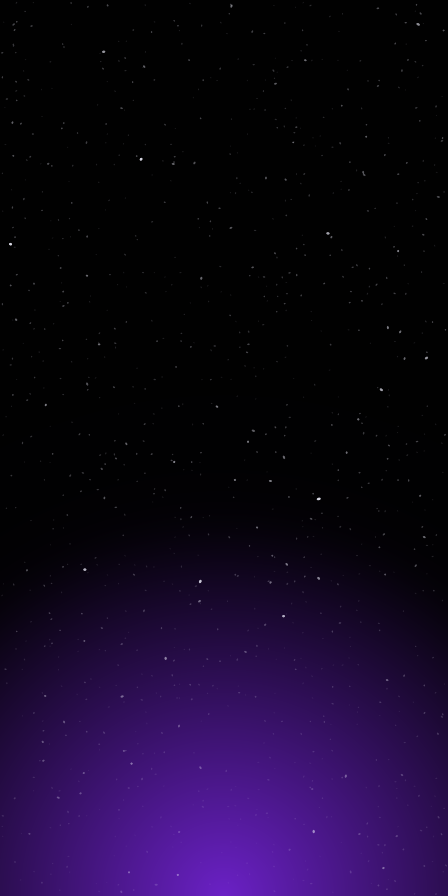
A Shadertoy shader for this background:

```glsl
// Black night sky with scattered stars above a round violet glow at the bottom edge.

#define GLOW_COLOR vec3(0.415, 0.127, 0.770)
#define SKY_COLOR vec3(0.002, 0.002, 0.003)
#define GLOW_RADIUS 0.84
#define GLOW_SOFTNESS 0.005
#define STAR_LAYERS 3
#define COARSE_CELLS 12.0
#define STAR_RADIUS 0.0026
#define STAR_CHANCE 0.13
#define STAR_BRIGHTNESS 0.95

// Three random values in 0..1 for an integer cell and a layer
vec3 hash3(vec2 cell, int layer) {
    uvec3 v = uvec3(ivec3(ivec2(cell), layer) + 71);
    v = v * 1664525u + 1013904223u;
    v.x += v.y * v.z; v.y += v.z * v.x; v.z += v.x * v.y;
    v ^= v >> 16u;
    v.x += v.y * v.z; v.y += v.z * v.x; v.z += v.x * v.y;
    return vec3(v >> 8u) / 16777216.0;
}

// One jittered grid of slightly elongated stars
float starLayer(vec2 p, float cells, float radius, float chance, int layer, float pixel) {
    vec2 cell = floor(p * cells);
    vec3 place = hash3(cell, layer);
    vec3 look = hash3(cell, layer + 40);

    vec2 offset = (fract(p * cells) - mix(vec2(0.2), vec2(0.8), place.xy)) / cells;
    float angle = 6.2832 * look.x;
    vec2 along = vec2(cos(angle), sin(angle));
    vec2 local = vec2(dot(offset, along), dot(offset, vec2(-along.y, along.x)));
    local.x /= 1.0 + 0.6 * look.y;

    float size = radius * mix(0.75, 1.15, look.z);
    float disc = 1.0 - smoothstep(size - 0.5 * pixel, size + 0.5 * pixel, length(local));
    return disc * step(place.z, chance) * mix(0.3, 1.0, look.z * look.z);
}

// Linear radial falloff that eases gently into the dark
float glow(vec2 p) {
    float ramp = 1.0 - length(p - vec2(0.5, 0.0)) / GLOW_RADIUS;
    return 0.5 * (ramp + sqrt(ramp * ramp + GLOW_SOFTNESS));
}

void mainImage(out vec4 fragColor, in vec2 fragCoord) {
    // Canvas width is one unit
    vec2 p = fragCoord / iResolution.x;
    float pixel = 1.0 / iResolution.x;
    float light = glow(p);
    vec3 color = SKY_COLOR + GLOW_COLOR * light;

    // Each finer layer holds more, smaller and fainter stars
    float stars = 0.0;
    for (int i = 0; i < STAR_LAYERS; i++) {
        float level = float(i);
        float fade = mix(1.0, 1.0 - 0.8 * min(light, 1.0), min(level, 1.0));
        stars += fade * STAR_BRIGHTNESS * pow(0.56, level)
            * starLayer(p, COARSE_CELLS * exp2(level), STAR_RADIUS * pow(0.75, level),
                        STAR_CHANCE + 0.03 * level, i, pixel);
    }

    color = mix(color, vec3(0.95, 0.95, 1.0), min(stars, 1.0));
    fragColor = vec4(color, 1.0);
}
```
